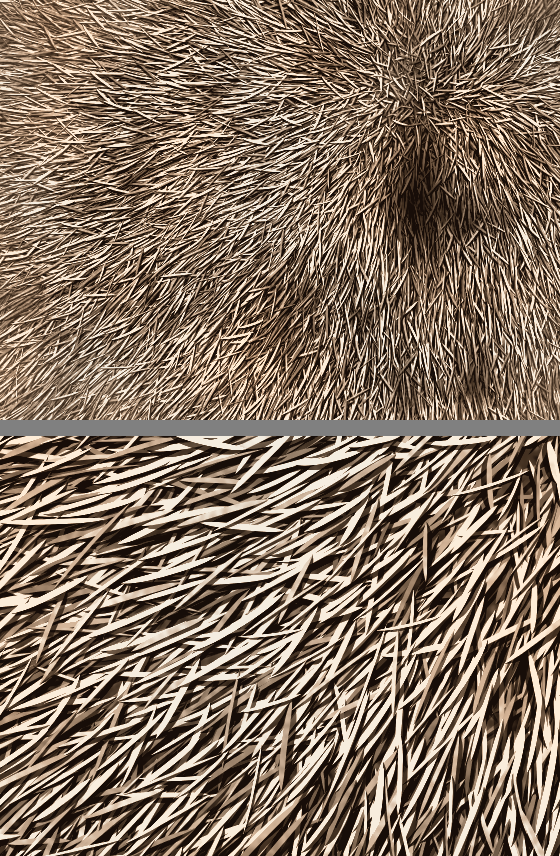
Top, the full canvas; bottom, a detail of the centre.
This texture is drawn by a WebGL 1 fragment shader. Its source:

```glsl
precision highp float;
uniform vec2 u_resolution;

#define LAYERS 24
#define CELL 0.048
#define HALF_WIDTH 0.0022
#define SHADOW 0.68
#define STRAY 0.6
#define CONTRAST 1.36
#define BRIGHTNESS 0.53
#define CLUMPING 0.25
#define HAZE 0.42
#define CROWN vec2(0.97, 0.77)

vec3 hash3(vec3 p) {
  p = fract(p * vec3(0.1031, 0.1030, 0.0973));
  p += dot(p, p.yxz + 33.33);
  return fract((p.xxy + p.yxx) * p.zyx);
}

float gradientDot(vec2 cell, vec2 offset) {
  return dot(hash3(vec3(cell, 91.0)).xy * 2.0 - 1.0, offset);
}

float gradientNoise(vec2 p) {
  vec2 i = floor(p), f = fract(p);
  vec2 u = f * f * f * (f * (f * 6.0 - 15.0) + 10.0);
  vec2 e = vec2(1.0, 0.0);
  float low = mix(gradientDot(i, f), gradientDot(i + e, f - e), u.x);
  float high = mix(gradientDot(i + e.yx, f - e.yx), gradientDot(i + 1.0, f - 1.0), u.x);
  return mix(low, high, u.y);
}

// Hair fans out from the crown and stands steeper on its right side
float flowAngle(vec2 p) {
  vec2 d = p - CROWN;
  d.x *= mix(1.0, 0.35, smoothstep(-0.05, 0.1, d.x));
  float bend = sin(p.x * 9.0 + 2.0 * sin(p.y * 7.0)) * sin(p.y * 11.0 + p.x * 4.0);
  return atan(d.y, d.x + 0.0001) + 0.16 * bend;
}

float blob(vec2 p, vec2 center, vec2 size) {
  vec2 d = (p - center) / size;
  return exp(-dot(d, d));
}

// Paints one slim hair with a dark edge over the tone below it
float paintHair(float tone, vec2 p, vec2 cell, float layer, vec2 shift, float pixel) {
  vec3 place = hash3(vec3(cell, layer * 7.0 + 3.0));
  vec3 look = hash3(vec3(cell + 57.0, layer * 7.0 + 5.0));
  vec2 root = (cell + place.xy) * CELL - shift;
  float j = place.z * 2.0 - 1.0;
  float tangle = 0.22 + 1.1 * blob(root, CROWN, vec2(0.13));
  float angle = flowAngle(root) + tangle * j + STRAY * j * j * j * j * j;
  vec2 along = vec2(cos(angle), sin(angle));
  vec2 q = p - root;
  float halfLength = CELL * mix(0.5, 0.97, look.x);
  halfLength *= mix(0.6, 1.0, smoothstep(0.0, 0.4, distance(root, CROWN)));
  float t = dot(q, along) / halfLength;
  if (abs(t) > 1.0) return tone;
  float across = dot(q, vec2(-along.y, along.x)) + 0.004 * (look.z - 0.5) * t * t;
  float width = HALF_WIDTH * mix(0.4, 1.2, look.y) * (1.0 - t * t * t * t);
  float depth = layer / float(LAYERS - 1);
  float hair = clamp((width - abs(across)) / pixel + 0.5, 0.0, 1.0);
  float side = across * sign(along.x + 0.0001) + width * 1.4;
  float shade = clamp((width * 1.7 - abs(side)) / pixel + 0.5, 0.0, 1.0);
  tone *= 1.0 - SHADOW * shade;
  return mix(tone, mix(0.1, 0.58, depth) + 0.6 * look.z, hair);
}

vec3 furColor(float tone) {
  vec3 c = vec3(0.09, 0.05, 0.03);
  c = mix(c, vec3(0.26, 0.19, 0.13), smoothstep(0.07, 0.25, tone));
  c = mix(c, vec3(0.44, 0.35, 0.27), smoothstep(0.25, 0.46, tone));
  c = mix(c, vec3(0.63, 0.52, 0.42), smoothstep(0.46, 0.64, tone));
  c = mix(c, vec3(0.83, 0.71, 0.60), smoothstep(0.64, 0.80, tone));
  return mix(c, vec3(0.98, 0.93, 0.86), smoothstep(0.80, 0.95, tone));
}

void main() {
  vec2 p = gl_FragCoord.xy / u_resolution.y;
  float pixel = 1.0 / u_resolution.y;

  // Coat: dark underhair first, pale guard hair last
  float tone = 0.24 + 0.25 * gradientNoise(p * 130.0);
  for (int i = 0; i < LAYERS; i++) {
    float layer = float(i);
    vec2 shift = fract(layer * vec2(0.371, 0.617)) * CELL;
    vec2 home = floor((p + shift) / CELL);
    for (int y = -1; y <= 1; y++) {
      for (int x = -1; x <= 1; x++) {
        vec2 cell = home + vec2(float(x), float(y));
        tone = paintHair(tone, p, cell, layer, shift, pixel);
      }
    }
  }
  float grain = gradientNoise(p * 150.0);
  tone = (tone - 0.46) * CONTRAST + BRIGHTNESS + 0.12 * grain;

  // Broad shading: thin patches, hollows and pale borders
  float clump = gradientNoise(p * 5.0) + 0.6 * gradientNoise(p * 13.0 + 7.0);
  float thin = smoothstep(0.15, 0.6, -clump) + 0.8 * blob(p, vec2(0.98, 0.87), vec2(0.07, 0.13));
  tone = mix(tone, 0.34 + 0.3 * grain, 0.45 * min(thin, 1.0));
  tone += CLUMPING * clump;
  tone += 0.06 * blob(p, vec2(0.6, 0.55), vec2(0.3, 0.25));
  float hollow = blob(p, vec2(1.0, 0.54), vec2(0.08, 0.18));
  hollow += 0.5 * blob(p, vec2(0.69, 0.18), vec2(0.08, 0.09));
  hollow += 0.6 * blob(p, vec2(1.13, 0.1), vec2(0.04, 0.12));
  tone *= 1.0 - 0.75 * min(hollow, 1.0);
  float border = smoothstep(0.6, 1.25, length((p - vec2(0.76, 0.5)) / vec2(0.72, 0.62)));
  tone = mix(tone, 0.74 + 0.15 * grain, HAZE * border);

  vec3 warmth = 1.0 + 0.08 * gradientNoise(p * 4.0 + 19.0) * vec3(1.0, 0.0, -1.0);
  gl_FragColor = vec4(furColor(tone) * warmth, 1.0);
}
```
